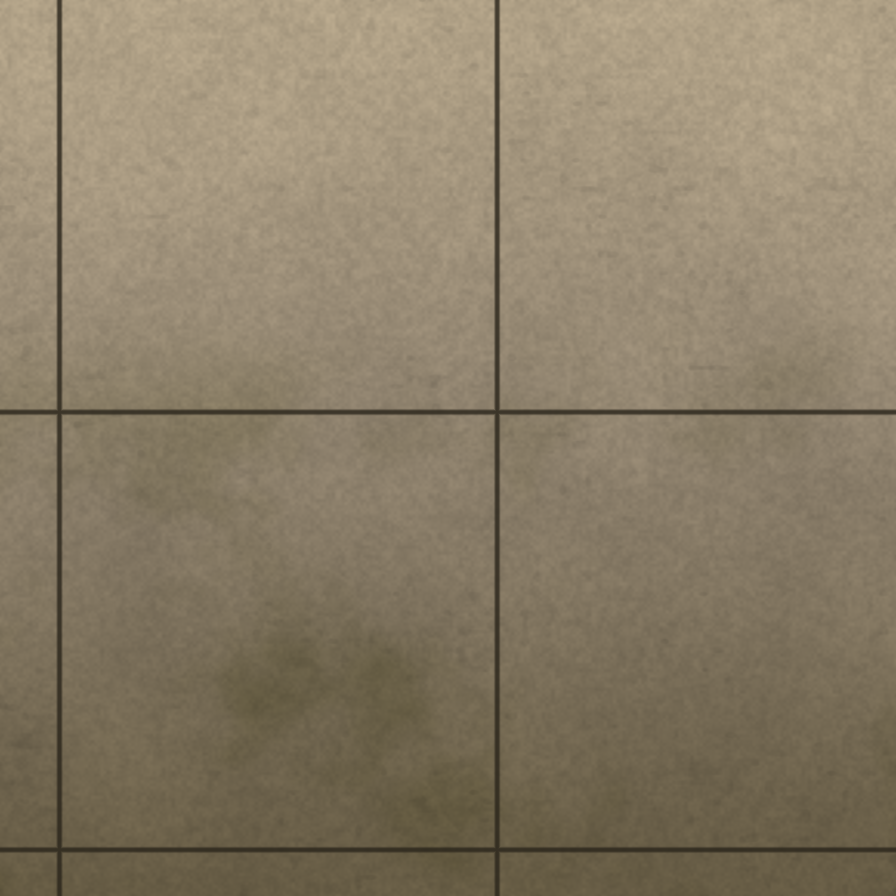
Reproduce this texture procedurally as a WebGL 1 fragment shader.

```glsl
precision highp float;
// Weathered beige stone tiles with thin dark joints, darkening and staining towards the floor.

uniform vec2 u_resolution;

#define TILE_SIZE 0.4885
#define JOINT_ORIGIN vec2(0.0664, 0.0515)
#define JOINT_HALF_WIDTH 0.0027
#define JOINT_SOFTNESS 0.0018
#define JOINT_STRENGTH 0.82
#define GRAIN_STRENGTH 0.085
#define MOTTLE_STRENGTH 0.06
#define STAIN_STRENGTH 0.62
#define TILE_VARIATION 0.012

const vec3 STONE_TOP = vec3(0.695, 0.635, 0.530);
const vec3 STONE_MIDDLE = vec3(0.565, 0.514, 0.437);
const vec3 STONE_BOTTOM = vec3(0.392, 0.351, 0.258);
const vec3 STAIN_TINT = vec3(0.76, 0.77, 0.64);
const vec3 JOINT_COLOR = vec3(0.165, 0.145, 0.105);

float hash(vec2 p) {
  vec3 q = fract(vec3(p.xyx) * 0.1031);
  q += dot(q, q.yzx + 33.33);
  return fract((q.x + q.y) * q.z);
}

float valueNoise(vec2 p) {
  vec2 cell = floor(p);
  vec2 f = fract(p);
  f = f * f * (3.0 - 2.0 * f);
  float low = mix(hash(cell), hash(cell + vec2(1.0, 0.0)), f.x);
  float high = mix(hash(cell + vec2(0.0, 1.0)), hash(cell + vec2(1.0, 1.0)), f.x);
  return mix(low, high, f.y);
}

// Layered noise, rotated at each octave to hide the lattice.
float fbm(vec2 p) {
  float sum = 0.0;
  float weight = 0.5;
  for (int i = 0; i < 5; i++) {
    sum += weight * valueNoise(p);
    p = mat2(1.6, 1.2, -1.2, 1.6) * p + 17.3;
    weight *= 0.5;
  }
  return sum / 0.96875;
}

// Vertical gradient in three stops, warm at the top and olive at the bottom.
vec3 stoneGradient(float height) {
  vec3 lower = mix(STONE_BOTTOM, STONE_MIDDLE, smoothstep(-0.12, 0.62, height));
  return mix(lower, STONE_TOP, smoothstep(0.42, 1.08, height));
}

// Fine sandy grain, centred on zero.
float grain(vec2 uv) {
  float coarse = valueNoise(uv * 95.0 + 41.0);
  float medium = valueNoise(uv * 175.0 + 7.0);
  float fine = valueNoise(uv * 290.0 + 83.0);
  return coarse * 0.3 + medium * 0.4 + fine * 0.3 - 0.5;
}

// Damp olive patches that fade out above the middle.
float stainMask(vec2 uv) {
  float patches = smoothstep(0.46, 0.74, fbm(uv * 5.0 + vec2(3.7, 9.1)));
  float reach = smoothstep(0.70, 0.42, uv.y);
  return patches * reach;
}

float jointMask(vec2 tileUv, float pixel) {
  vec2 toJoint = (0.5 - abs(fract(tileUv) - 0.5)) * TILE_SIZE;
  float d = min(toJoint.x, toJoint.y) - JOINT_HALF_WIDTH;
  float edge = max(JOINT_SOFTNESS, 0.75 * pixel);
  return 1.0 - smoothstep(-edge, edge, d);
}

void main() {
  vec2 uv = gl_FragCoord.xy / u_resolution;
  float pixel = 1.0 / min(u_resolution.x, u_resolution.y);
  vec2 tileUv = (uv - JOINT_ORIGIN) / TILE_SIZE;

  // Stone body with broad mottling, slight tile differences and grain.
  vec3 color = stoneGradient(uv.y);
  float mottle = fbm(uv * 7.0 + 23.0) - 0.5;
  float tileTone = hash(floor(tileUv) + 11.0) - 0.5;
  color *= 1.0 + mottle * MOTTLE_STRENGTH * 2.0 + tileTone * TILE_VARIATION;
  color *= 1.0 + grain(uv) * GRAIN_STRENGTH * 2.0;

  // Sparse darker specks.
  float specks = smoothstep(0.74, 0.95, valueNoise(uv * vec2(70.0, 95.0) + 59.0));
  color *= 1.0 - 0.06 * specks * smoothstep(0.35, 0.65, fbm(uv * 9.0 + 5.0));

  // Stains, then the joints on top.
  color = mix(color, color * STAIN_TINT, stainMask(uv) * STAIN_STRENGTH);
  color = mix(color, JOINT_COLOR, jointMask(tileUv, pixel) * JOINT_STRENGTH);

  gl_FragColor = vec4(color, 1.0);
}
```
